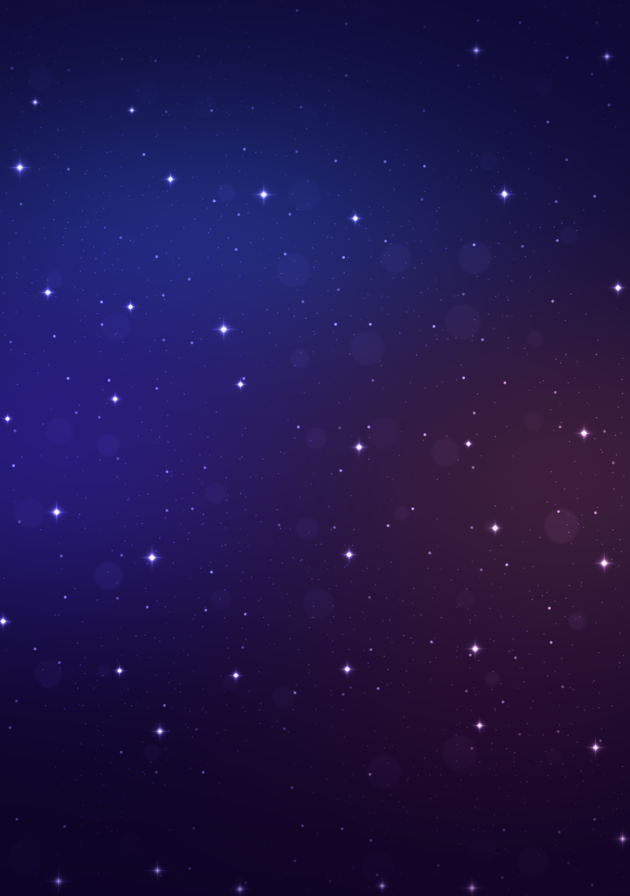
Write a Shadertoy shader that draws this background.

```glsl
// Night sky: soft blue, indigo and plum glows blended over a dark violet base.
// Jittered hash grids scatter faint discs, star dust, brighter stars and
// four-pointed sparkles, which dim toward the top and bottom.

float hash(vec2 p) {
    return fract(sin(dot(p, vec2(127.1, 311.7))) * 43758.5);
}

vec2 hash2(vec2 p) {
    return vec2(hash(p), hash(p + 57.3));
}

float valueNoise(vec2 p) {
    vec2 i = floor(p), f = fract(p);
    f = f * f * (3.0 - 2.0 * f);
    float low = mix(hash(i), hash(i + vec2(1, 0)), f.x);
    float high = mix(hash(i + vec2(0, 1)), hash(i + vec2(1, 1)), f.x);
    return mix(low, high, f.y);
}

float glow(vec2 uv, vec2 center, vec2 radius) {
    vec2 d = (uv - center) / radius;
    return exp(-dot(d, d));
}

float disc(float dist, float radius, float blur) {
    return 1.0 - smoothstep(radius - blur, radius + blur, dist);
}

// Offset from the jittered point of the cell that holds p; id names the cell.
vec2 scatter(vec2 p, float cell, float margin, float seed, out vec2 id) {
    id = floor(p / cell) + seed;
    vec2 point = mix(vec2(margin), vec2(1.0 - margin), hash2(id));
    return (fract(p / cell) - point) * cell;
}

vec3 skyColor(vec2 uv) {
    vec3 sky = mix(vec3(0.050, 0.012, 0.145), vec3(0.055, 0.035, 0.205), uv.y);
    sky = mix(sky, vec3(0.155, 0.035, 0.170), 0.65 * glow(uv, vec2(0.78, 0.22), vec2(0.42, 0.18)));
    sky = mix(sky, vec3(0.125, 0.205, 0.540), 0.92 * glow(uv, vec2(0.32, 0.70), vec2(0.50, 0.20)));
    sky = mix(sky, vec3(0.160, 0.110, 0.510), 0.92 * glow(uv, vec2(0.10, 0.51), vec2(0.48, 0.22)));
    return mix(sky, vec3(0.245, 0.120, 0.235), 0.95 * glow(uv, vec2(0.90, 0.47), vec2(0.46, 0.22)));
}

// One star per cell, kept with the given chance.
float starLayer(vec2 p, float cell, float radius, float chance, float seed, float pixel) {
    vec2 id;
    vec2 d = scatter(p, cell, 0.2, seed, id);
    float kept = step(hash(id + 11.7), chance);
    float brightness = mix(0.35, 1.0, hash(id + 23.1));
    return kept * brightness * disc(length(d), radius, pixel);
}

float bokehLayer(vec2 p, float cell, float chance, float seed, float pixel) {
    vec2 id;
    vec2 d = scatter(p, cell, 0.2, seed, id);
    float radius = mix(0.007, 0.020, hash(id + 5.9));
    float kept = step(hash(id + 31.3), chance);
    return kept * mix(0.4, 1.0, hash(id + 8.2)) * disc(length(d), radius, 0.0015 + pixel);
}

float ray(float along, float across, float reach, float width) {
    float taper = max(0.0, 1.0 - along / reach);
    return taper * taper * exp(-across / width);
}

// x: coloured rays and halo, y: white core.
vec2 sparkleLayer(vec2 p, float cell, float chance, float seed, float pixel) {
    vec2 id;
    vec2 d = scatter(p, cell, 0.18, seed, id);
    float size = hash(id + 17.9);
    float reach = mix(0.008, 0.021, size);
    float width = max(0.0009, 0.5 * pixel);
    vec2 a = abs(d);
    float rays = ray(a.x, a.y, reach, width) + ray(a.y, a.x, reach, width);
    float halo = 0.28 * glow(d, vec2(0), vec2(0.35 * reach));
    float core = glow(d, vec2(0), vec2(mix(0.0018, 0.0032, size)));
    return step(hash(id + 41.3), chance) * vec2(0.75 * rays + halo, core);
}

void mainImage(out vec4 fragColor, in vec2 fragCoord) {
    vec2 uv = fragCoord / iResolution.xy;
    vec2 p = fragCoord / iResolution.y;
    float pixel = 1.0 / iResolution.y;

    vec3 color = skyColor(uv);
    float warmth = smoothstep(0.35, 0.9, uv.x) * (1.0 - smoothstep(0.55, 0.8, uv.y));
    vec3 tint = mix(vec3(0.48, 0.46, 1.0), vec3(0.85, 0.58, 0.92), warmth);
    float middle = smoothstep(0.0, 0.32, uv.y) * (1.0 - smoothstep(0.72, 1.0, uv.y));
    float fade = mix(0.32, 1.0, middle);

    // Faint out-of-focus discs
    color += tint * 0.055 * fade * bokehLayer(p, 0.095, 0.65, 3.0, pixel);

    // Clustered dust in overlapping grids
    float cluster = smoothstep(0.25, 0.8, valueNoise(p * 9.0 + 4.0));
    float dust = 0.0;
    for (int i = 0; i < 3; i++) {
        float k = float(i);
        vec2 shifted = p + k * vec2(0.013, 0.007);
        dust += starLayer(shifted, 0.020 + 0.003 * k, 0.0006, 0.12 + 0.4 * cluster, 20.0 + 37.0 * k, pixel);
    }
    color += tint * 0.38 * fade * dust;

    // Brighter single stars
    float stars = starLayer(p, 0.050, 0.0014, 0.55, 140.0, pixel);
    color += mix(tint, vec3(1), 0.25) * 0.85 * fade * stars;

    // Four-pointed sparkles
    vec2 sparkle = sparkleLayer(p + 0.03, 0.125, 0.78, 210.0, pixel);
    color += fade * (tint * sparkle.x + vec3(0.95, 0.92, 1.0) * sparkle.y);

    fragColor = vec4(min(color, 1.0), 1.0);
}
```
